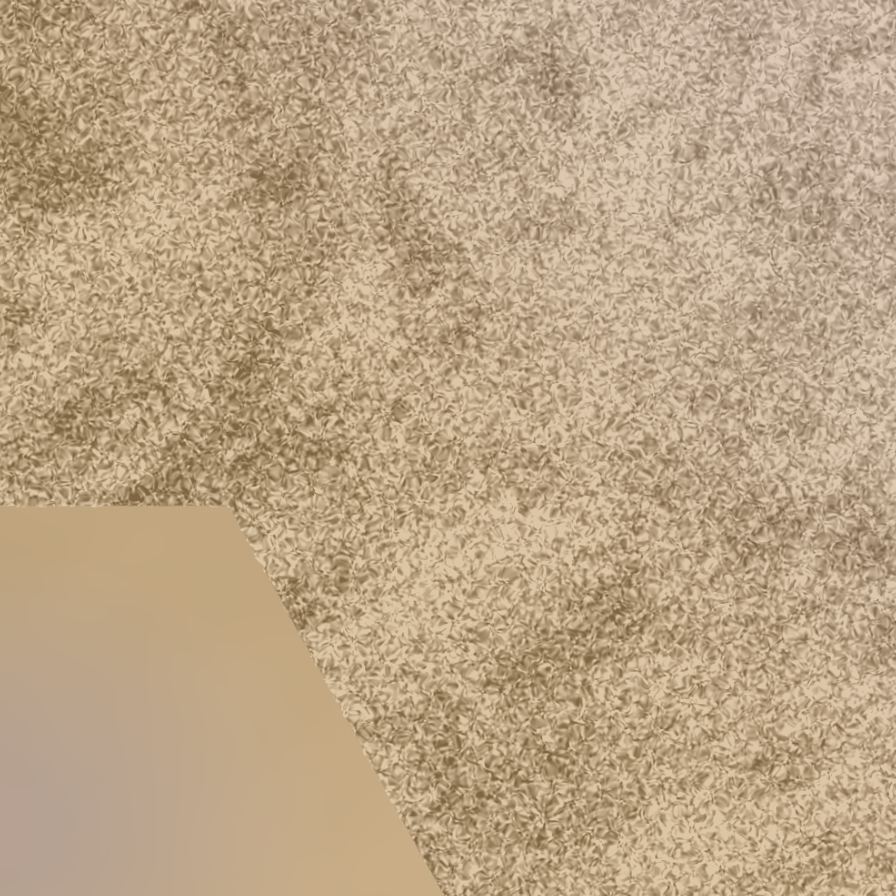
This texture is drawn by a Shadertoy shader. Its source:

```glsl
// A plush beige carpet with brushed darker patches and a fine speckled pile,
// beside a smooth tan panel with a slanted edge in the lower left corner.
// Patches and pile are layered value noise; the panel is two half planes.

const vec3 PILE_DARK = vec3(0.53, 0.43, 0.29);
const vec3 PILE_LIGHT = vec3(0.865, 0.775, 0.645);
const vec3 HAZE_TINT = vec3(0.0, 0.012, 0.07);
const vec3 PANEL_TAN = vec3(0.755, 0.650, 0.495);
const vec3 PANEL_WARM = vec3(0.785, 0.680, 0.530);
const vec3 PANEL_MAUVE = vec3(0.715, 0.635, 0.575);
const vec2 PANEL_CORNER = vec2(0.255, 0.435);
const vec2 PANEL_FOOT = vec2(0.495, 0.0);

float hash(vec2 cell) {
    return fract(sin(dot(cell, vec2(127.1, 311.7))) * 43758.5453);
}

float valueNoise(vec2 p) {
    vec2 cell = floor(p);
    vec2 f = fract(p);
    f = f * f * (3.0 - 2.0 * f);
    float low = mix(hash(cell), hash(cell + vec2(1, 0)), f.x);
    float high = mix(hash(cell + vec2(0, 1)), hash(cell + vec2(1, 1)), f.x);
    return mix(low, high, f.y);
}

vec2 rotate(vec2 p, float angle) {
    float c = cos(angle), s = sin(angle);
    return vec2(c * p.x + s * p.y, c * p.y - s * p.x);
}

float fbm(vec2 p, int octaves, float gain) {
    float sum = 0.0, total = 0.0, weight = 1.0;
    for (int i = 0; i < octaves; i++) {
        sum += weight * valueNoise(p);
        total += weight;
        weight *= gain;
        p = rotate(p, 0.6) * 2.03 + 17.3;
    }
    return sum / total;
}

// Brushed patches, slightly stretched along a rising diagonal
float patchShade(vec2 uv) {
    vec2 p = rotate(uv, 0.5) * vec2(8.0, 11.0);
    float broad = fbm(p + 4.7, 4, 0.7);
    float spots = smoothstep(0.54, 0.74, fbm(p * 1.5 + 31.0, 3, 0.55));
    return 0.75 * (broad - 0.5) - 0.19 * spots;
}

// Fine pile centred on zero; bent, crossed layers hide the noise lattice
float pileGrain(vec2 uv) {
    vec2 bend = vec2(valueNoise(uv * 90.0), valueNoise(uv * 90.0 + 41.0));
    vec2 p = uv + 0.007 * bend;
    float first = valueNoise(rotate(p, 0.4) * 270.0);
    float second = valueNoise(rotate(p, 1.2) * 310.0 + 53.0);
    return 0.5 * (first + second) - 0.5;
}

vec3 carpetColor(vec2 uv, float grain) {
    float haze = smoothstep(0.85, 1.9, uv.x + uv.y);
    float sideLight = 0.11 * (smoothstep(0.0, 0.85, uv.x) - 0.5);
    float tone = 0.635 + sideLight + patchShade(uv) + 0.05 * haze;
    tone += grain * mix(1.75, 1.35, haze);
    vec3 color = mix(PILE_DARK, PILE_LIGHT, clamp(tone, -0.1, 1.0));
    return color + HAZE_TINT * haze;
}

vec3 panelColor(vec2 uv) {
    vec3 color = mix(PANEL_WARM, PANEL_TAN, smoothstep(0.0, 0.4, uv.y));
    float mauve = 1.0 - smoothstep(0.02, 0.36, length(uv * vec2(0.85, 1.0) - vec2(0.0, 0.08)));
    color = mix(color, PANEL_MAUVE, mauve);
    return color + 0.02 * (fbm(uv * 8.0, 2, 0.5) - 0.5);
}

// Signed distance to the panel, negative inside
float panelDistance(vec2 uv) {
    vec2 slope = normalize(PANEL_FOOT - PANEL_CORNER);
    vec2 outward = vec2(-slope.y, slope.x);
    return max(uv.y - PANEL_CORNER.y, dot(uv - PANEL_CORNER, outward));
}

void mainImage(out vec4 fragColor, in vec2 fragCoord) {
    vec2 uv = fragCoord / iResolution.xy;
    float grain = pileGrain(uv);

    // Pile tufts fray the panel border a little
    float edge = panelDistance(uv) + 0.004 * grain;
    float cover = 1.0 - smoothstep(-0.0012, 0.0012, edge);

    vec3 color = mix(carpetColor(uv, grain), panelColor(uv), cover);
    fragColor = vec4(color, 1.0);
}
```
